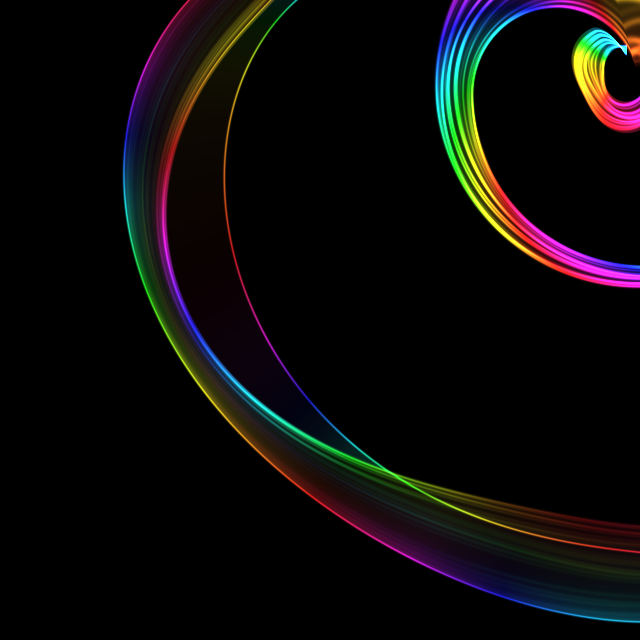
Give the GLSL for this background, as a three.js fragment shader.

```glsl
// Rainbow light ribbons curling into a spiral on black.
// All curves are polar: radius and hue are polynomials of the angle about a hub.
// Each band adds a faint fill, many hashed thin strands and glowing edge lines.
varying vec2 vUv;

const vec2 HUB = vec2(1.0, 0.87);          // centre of the ribbon and the coil
const vec2 EYE = vec2(0.979, 0.885);       // centre of the small curl
const float LINE_WIDTH = 0.0017;
const float EDGE_SOFTNESS = 0.0012;
const float SATURATION = 0.87;
const float ANGLE_STEP = 0.35;             // spacing of the Newton polynomial
const float RIBBON_END = 1.85;
const float COIL_RADIUS = 0.319;
const int STRANDS = 28;

// Newton coefficients for the ribbon's (outer, middle, inner) curves
const vec3 RADIUS_0 = vec3(0.842, 0.693, 0.733);
const vec3 RADIUS_1 = vec3(-0.0150, 0.0, -0.0091);
const vec3 RADIUS_2 = vec3(0.0137, 0.0547, 0.0052);
const vec3 RADIUS_3 = vec3(-0.0013, -0.0625, -0.0208);
const vec3 RADIUS_4 = vec3(-0.0404, -0.0247, 0.0130);
const vec3 RADIUS_5 = vec3(0.0293, 0.1159, -0.0234);
const vec3 HUE_0 = vec3(0.54, -0.02, -0.02);
const vec3 HUE_1 = vec3(0.205, 0.135, 0.185);
const vec3 HUE_2 = vec3(0.07, 0.11, 0.186);
const vec3 HUE_3 = vec3(-0.135, -0.075, -0.183);
const vec3 HUE_4 = vec3(0.34, 0.09, -0.024);
const vec3 HUE_5 = vec3(-0.665, -0.325, 0.545);

float hash(float p) {
  p = fract(p * 0.1031);
  p *= p + 33.33;
  return fract(p * (p + p));
}

vec3 newton(vec3 a, vec3 b, vec3 c, vec3 d, vec3 e, vec3 f, float s) {
  return a + s * (b + (s - 1.0) / 2.0 * (c + (s - 2.0) / 3.0 *
    (d + (s - 3.0) / 4.0 * (e + (s - 4.0) / 5.0 * f))));
}

vec3 hueColor(float hue) {
  vec3 rgb = clamp(abs(mod(hue * 6.0 + vec3(0.0, 4.0, 2.0), 6.0) - 3.0) - 1.0, 0.0, 1.0);
  return mix(vec3(1.0), rgb, SATURATION);
}

float line(float d, float width) {
  return exp(-d * d / (width * width));
}

float inside(float r, float lo, float hi) {
  return smoothstep(lo - EDGE_SOFTNESS, lo + EDGE_SOFTNESS, r)
    * (1.0 - smoothstep(hi - EDGE_SOFTNESS, hi + EDGE_SOFTNESS, r));
}

// Angle runs from straight down, through left, to straight up
vec2 polar(vec2 p, vec2 centre) {
  vec2 d = centre - p;
  return vec2(length(d), atan(d.x, d.y));
}

// Thin threads scattered between two radii, drifting across the band
vec3 strands(vec2 pol, float lo, float hi, float hueLo, float hueHi, float seed) {
  vec3 light = vec3(0.0);
  float width = max(LINE_WIDTH, 0.02 * abs(hi - lo));
  for (int i = 0; i < STRANDS; i++) {
    float h = hash(float(i) + seed);
    float gain = hash(float(i) * 3.7 + seed + 51.0);
    float q = clamp(h + 0.06 * sin(pol.y * (1.0 + 2.0 * gain) + 6.28 * h), 0.0, 1.0);
    light += hueColor(mix(hueLo, hueHi, q)) * gain * line(pol.x - mix(lo, hi, q), width);
  }
  return light;
}

vec3 ribbon(vec2 pol) {
  float r = pol.x;
  float angle = min(pol.y, RIBBON_END);
  float s = angle / ANGLE_STEP;
  vec3 radius = newton(RADIUS_0, RADIUS_1, RADIUS_2, RADIUS_3, RADIUS_4, RADIUS_5, s);
  vec3 hue = newton(HUE_0, HUE_1, HUE_2, HUE_3, HUE_4, HUE_5, s);
  vec3 outer = hueColor(hue.x);
  vec3 middle = hueColor(hue.y);
  vec3 inner = hueColor(hue.z);

  // Translucent sheets
  float span = radius.x - radius.y;
  float q = clamp((r - radius.y) / span, 0.0, 1.0);
  float rim = exp(-abs(radius.x - r) / 0.018);
  vec3 sheet = mix(middle, outer, q) * 0.085 + outer * 0.27 * rim;
  vec3 light = sheet * inside(r, radius.y, radius.x);
  float fold = radius.y - radius.z;
  light += inner * 0.005 / (abs(fold) + 0.02) * inside(r, radius.z, radius.y);

  // Fine threads and the brighter fold
  float foldGain = mix(0.4, 1.0, smoothstep(0.3, 0.8, angle));
  light += 0.05 * strands(pol, radius.y, radius.x, hue.y, hue.x, 7.0);
  light += 0.13 * foldGain * strands(pol, radius.y - 0.004, radius.y + 0.2 * span, hue.y, hue.y + 0.04, 19.0);

  // Edge lines
  light += outer * 0.65 * line(r - radius.x, LINE_WIDTH);
  light += middle * 0.45 * foldGain * line(r - radius.y, LINE_WIDTH);
  light += inner * 0.75 * line(r - radius.z, LINE_WIDTH);
  return light;
}

vec3 coil(vec2 pol) {
  float bend = max(pol.y - 1.5, 0.0);
  float lo = max(0.286 - 0.0156 * pol.y - 0.111 * bend * bend, 0.033);
  float a = min(pol.y, 2.75);
  float hue = -0.14 + 0.35 * a + 0.06 * a * a;
  float q = clamp((COIL_RADIUS - pol.x) / (COIL_RADIUS - lo), 0.0, 1.0);
  vec3 light = hueColor(hue - 0.24 * q) * 0.2 * inside(pol.x, lo, COIL_RADIUS);
  light += 0.75 * strands(pol, lo, COIL_RADIUS, hue - 0.24, hue, 31.0);
  return light + hueColor(hue) * 0.6 * line(pol.x - COIL_RADIUS + 0.002, 0.003);
}

vec3 curl(vec2 pol) {
  float a = pol.y;
  float lo = 0.036 + 0.008 * cos(a) * cos(a);
  float hi = 0.084 + 0.009 * cos(2.9 * a) - 0.046 * smoothstep(2.5, 3.1, a);
  float hue = -0.03 + 0.1 * a + 0.32 * smoothstep(1.8, 2.6, a);
  float hueLo = hue - 0.15 * (1.0 - smoothstep(0.3, 1.0, a));
  vec3 light = hueColor(hue) * 0.35 * inside(pol.x, lo, hi);
  light += 0.75 * strands(pol, lo, hi, hueLo, hue, 73.0);
  return light * smoothstep(-0.9, -0.6, a);
}

void main() {
  vec2 hub = polar(vUv, HUB);
  vec3 color = ribbon(hub) + coil(hub) + curl(polar(vUv, EYE));
  gl_FragColor = vec4(min(color, 1.0), 1.0);
}
```
